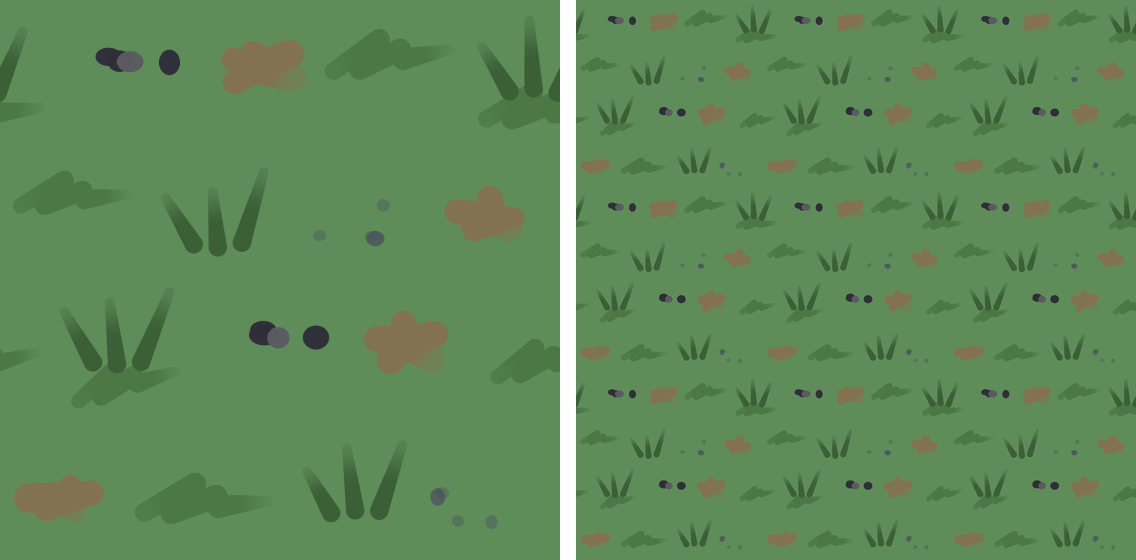
Left, the tile; right, the same tile 3 across and 3 down.
Give the GLSL for this texture, as a three.js fragment shader.

```glsl
// Painted meadow ground: flat grass with dirt patches, brushed mounds, three-blade tufts and stones.
// Each cell of a jittered 4 x 4 lattice holds one kind of feature, built from tapered strokes
// and ellipses; offsets wrap around the unit square, so the result tiles.
varying vec2 vUv;

const vec3 GRASS = vec3(0.369, 0.553, 0.349);
const vec3 MOUND = vec3(0.294, 0.471, 0.267);
const vec3 BLADE = vec3(0.235, 0.373, 0.216);
const vec3 DIRT = vec3(0.514, 0.447, 0.314);
const vec3 STONE_DARK = vec3(0.180, 0.178, 0.222);
const vec3 STONE_GREY = vec3(0.358, 0.355, 0.382);
const vec3 PEBBLE = vec3(0.280, 0.300, 0.370);

const float CELLS = 4.0;
const vec2 JITTER = vec2(0.045, 0.060);
const float EDGE = 0.0012;
const vec2 DIRT_REACH = vec2(0.064, 0.036);
const vec2 BLADE_RADII = vec2(0.0165, 0.0085);
const float BLADE_GAP = 0.043;
const float PEBBLE_RADIUS = 0.0115;

vec2 hash(vec2 id, float salt) {
  vec2 q = vec2(dot(id, vec2(12.7, 31.1)), dot(id, vec2(26.9, 18.3))) + salt * 7.31;
  return fract(sin(q) * 4375.85);
}

vec2 rotate(vec2 p, float angle) {
  float c = cos(angle), s = sin(angle);
  return vec2(c * p.x + s * p.y, c * p.y - s * p.x);
}

float cover(float dist) {
  return 1.0 - smoothstep(-EDGE, EDGE, dist);
}

// Tapered round brush stroke whose opacity falls to tipAlpha at its end.
float stroke(vec2 p, vec2 a, vec2 b, vec2 radii, float tipAlpha) {
  vec2 d = b - a;
  float t = dot(p - a, d) / dot(d, d);
  float h = clamp(t, 0.0, 1.0);
  float dist = length(p - a - d * h) - mix(radii.x, radii.y, h);
  return cover(dist) * mix(1.0, tipAlpha, smoothstep(0.4, 1.1, t));
}

float dirtPatch(vec2 p, vec2 id) {
  float mask = 0.0;
  for (int i = 0; i < 5; i++) {
    float k = float(i);
    vec2 h = hash(id, k + 3.0);
    float angle = (k + 0.7 * h.x) * 1.2566;
    vec2 lobe = DIRT_REACH * mix(0.6, 1.15, h.y) * vec2(cos(angle), sin(angle));
    float tip = i == 4 ? 0.45 : 1.0;
    mask = max(mask, stroke(p, vec2(0.0), lobe, vec2(0.029, mix(0.019, 0.028, h.x)), tip));
  }
  return mask;
}

// Two rising lobes and a thin tail that fades to the right.
float mound(vec2 p, vec2 id) {
  vec2 h = hash(id, 11.0);
  p = rotate(p, 0.3 * (h.x - 0.5)) / mix(0.78, 1.0, h.y);
  float left = stroke(p, vec2(-0.02, 0.03), vec2(-0.108, -0.03), vec2(0.020, 0.017), 0.75);
  float middle = stroke(p, vec2(-0.058, -0.026), vec2(0.02, 0.01), vec2(0.021), 1.0);
  float tail = stroke(p, vec2(0.026, -0.008), vec2(0.115, 0.009), vec2(0.021, 0.010), 0.2);
  return max(left, max(middle, tail));
}

float tuft(vec2 p, vec2 id) {
  float mask = 0.0;
  for (int i = -1; i <= 1; i++) {
    float k = float(i);
    vec2 h = hash(id, k + 21.0);
    vec2 foot = vec2(BLADE_GAP * k, -0.055 + 0.012 * (h.x - 0.5));
    float lean = 0.44 * k - 0.10 + 0.16 * (h.y - 0.5);
    float size = 0.082 + 0.026 * h.x + 0.015 * (k + 1.0);
    vec2 tip = foot + size * vec2(sin(lean), cos(lean));
    mask = max(mask, stroke(p, foot, tip, BLADE_RADII, 0.2));
  }
  return mask;
}

// Heavy groups pile three stones beside a loose one; light groups are faint pebbles.
vec3 stones(vec3 col, vec2 p, vec2 id, bool heavy) {
  for (int i = 0; i < 4; i++) {
    float k = float(i);
    vec2 h = hash(id, k + 31.0);
    vec2 g = hash(id, k + 41.0);
    vec2 spot = (h - 0.5) * (heavy ? vec2(0.045, 0.026) : vec2(0.17, 0.13));
    if (heavy && i == 3) spot += vec2(0.08, 0.004);
    float radius = heavy ? mix(0.018, 0.024, g.x) : PEBBLE_RADIUS * mix(0.9, 1.3, g.x);
    float squash = mix(0.85, 1.25, g.y);
    vec2 q = (p - spot) * vec2(1.0 / squash, squash);
    vec3 tone = heavy ? (i == 2 ? STONE_GREY : STONE_DARK) : PEBBLE;
    float alpha = heavy ? 0.97 : mix(0.35, 0.75, g.x * g.x);
    col = mix(col, tone, alpha * cover(length(q) - radius));
  }
  return col;
}

void main() {
  vec3 col = GRASS;
  for (int row = 0; row < 4; row++) {
    for (int column = 0; column < 4; column++) {
      vec2 id = vec2(float(column), float(row));
      float odd = mod(id.y, 2.0);
      // Every row and column of the lattice holds each kind once.
      float kind = mod(id.x + 2.0 * id.y + floor(id.y * 0.5), 4.0);
      vec2 center = (id + 0.5 + vec2(0.35 * odd, 0.0)) / CELLS;
      center += (hash(id, 1.0) - 0.5) * JITTER;
      vec2 p = fract(vUv - center + 0.5) - 0.5;
      if (kind < 0.5) col = mix(col, DIRT, dirtPatch(p, id));
      else if (kind < 1.5) col = mix(col, MOUND, mound(p, id));
      else if (kind < 2.5) {
        if (odd > 0.5) col = mix(col, MOUND, mound(p - vec2(0.015, -0.085), id));
        col = mix(col, BLADE, tuft(p, id));
      } else col = stones(col, p, id, odd > 0.5);
    }
  }
  gl_FragColor = vec4(col, 1.0);
}
```
